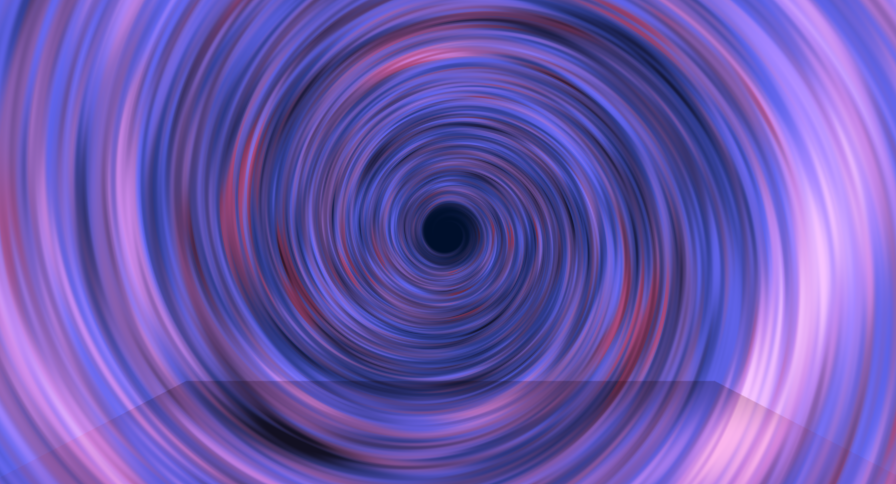
Reproduce this background procedurally as a Shadertoy shader.

```glsl
// A violet vortex around a dark eye: periodic noise is stretched along
// logarithmic spirals, then broad arcs of light and shade are laid over it.
// A faint dark floor in perspective crosses the lower edge.
#define EYE_CENTER vec2(-0.001, 0.017)
#define EYE_RADIUS 0.045
#define TWIST 0.17
#define STREAK_CONTRAST 0.31
#define STREAK_BREAKS 8.0
#define FLOOR_TOP -0.287
#define FLOOR_HALF_WIDTH 0.546
#define FLOOR_SPREAD 1.93

const float TAU = 6.2831853;

float hash(vec2 cell) {
    vec3 h = fract(cell.xyx * vec3(0.1031, 0.1030, 0.0973));
    h += dot(h, h.yzx + 33.33);
    return fract((h.x + h.y) * h.z);
}

// Value noise that repeats every "period" cells in x
float ringNoise(vec2 q, float period, float seed) {
    vec2 cell = floor(q), f = fract(q);
    f = f * f * (3.0 - 2.0 * f);
    float x0 = mod(cell.x, period) + seed;
    float x1 = mod(cell.x + 1.0, period) + seed;
    float y = cell.y + 170.0;
    return mix(mix(hash(vec2(x0, y)), hash(vec2(x1, y)), f.x),
               mix(hash(vec2(x0, y + 1.0)), hash(vec2(x1, y + 1.0)), f.x), f.y);
}

// Octaves of streaks around zero; those thinner than a pixel fade out
float streaks(vec2 spiral, float footprint, float seed) {
    float sum = 0.0, cells = 9.0, gain = 0.55;
    for (int i = 0; i < 4; i++) {
        float visible = 1.0 - smoothstep(0.4, 1.1, cells * footprint);
        vec2 q = vec2(spiral.x * cells, spiral.y * (STREAK_BREAKS + 3.0 * float(i)));
        sum += gain * visible * (ringNoise(q, cells, seed) - 0.5);
        cells *= 2.0;
        gain = 0.85;
        seed += 131.0;
    }
    return sum;
}

// Soft spiral arc; polar = (angle, log radius), size = (angular, radial)
float arc(vec2 polar, float angle, float radius, vec2 size, float slope) {
    float turn = mod(polar.x - angle + 0.5 * TAU, TAU) - 0.5 * TAU;
    vec2 d = vec2(turn, polar.y - log(radius) - slope * turn) / size;
    return exp(-dot(d, d));
}

vec3 vortexColor(float light, float warmth) {
    vec3 night  = vec3(0.07, 0.08, 0.20);
    vec3 indigo = mix(vec3(0.18, 0.23, 0.55), vec3(0.31, 0.23, 0.45), warmth);
    vec3 violet = mix(vec3(0.38, 0.39, 0.92), vec3(0.53, 0.37, 0.70), warmth);
    vec3 orchid = mix(vec3(0.65, 0.52, 1.00), vec3(0.79, 0.53, 0.92), warmth);
    vec3 blush  = vec3(0.96, 0.76, 1.00);
    vec3 c = mix(night, indigo, smoothstep(-0.05, 0.25, light));
    c = mix(c, violet, smoothstep(0.20, 0.58, light));
    c = mix(c, orchid, smoothstep(0.54, 0.84, light));
    return mix(c, blush, smoothstep(0.78, 1.08, light));
}

void mainImage(out vec4 fragColor, in vec2 fragCoord) {
    float pixel = 1.0 / iResolution.y;
    vec2 p = (fragCoord - 0.5 * iResolution.xy) * pixel;
    vec2 d = p - EYE_CENTER;
    float r = max(length(d), 0.002);
    vec2 polar = vec2(atan(d.y, d.x), log(r));

    // Spiral coordinates: x is constant along each streak
    vec2 spiral = vec2((polar.x + polar.y / TWIST) / TAU, polar.y);
    float footprint = pixel / (r * TWIST * TAU);
    float grain = streaks(spiral, footprint, 11.0);
    float tint = streaks(spiral, footprint, 977.0);

    // Overall light grows outward
    float light = 0.30 + 0.25 * smoothstep(0.28, 0.80, r);

    // Bright arms
    light += 0.42 * arc(polar, -0.04, 0.78, vec2(0.62, 0.15), 0.10);
    light += 0.30 * arc(polar, -0.68, 0.72, vec2(0.28, 0.12), 0.0);
    light += 0.28 * arc(polar, 3.62, 0.86, vec2(0.38, 0.10), -TWIST);
    light += 0.22 * arc(polar, 2.20, 0.25, vec2(0.85, 0.08), -TWIST);
    light += 0.15 * arc(polar, -0.15, 0.34, vec2(0.60, 0.08), -TWIST);
    light += 0.30 * arc(polar, -1.45, 0.39, vec2(0.60, 0.07), -TWIST);
    light += 0.24 * arc(polar, 3.95, 0.45, vec2(0.40, 0.07), -TWIST);
    float topBand = arc(polar, 1.50, 0.39, vec2(0.60, 0.06), -TWIST);
    float leftBand = arc(polar, 3.15, 0.66, vec2(0.40, 0.06), -TWIST);
    light += 0.20 * topBand + 0.12 * leftBand;

    // Shaded arms
    float shadow = arc(polar, 4.05, 0.54, vec2(0.38, 0.07), -0.34);
    light -= 0.46 * shadow;
    light -= 0.13 * arc(polar, 0.80, 0.50, vec2(0.60, 0.16), -TWIST);
    light -= 0.10 * arc(polar, 2.90, 0.37, vec2(0.70, 0.10), -TWIST);
    light -= 0.09 * arc(polar, 4.30, 0.30, vec2(0.60, 0.12), -TWIST);
    light += STREAK_CONTRAST * grain;

    // Hue drifts between blue and mauve
    float warmth = clamp(0.46 + 1.1 * tint + 0.4 * (topBand + leftBand), 0.0, 1.0);
    vec3 color = vortexColor(light, warmth);

    // Short red embers in the dimmer streaks
    float patches = ringNoise(vec2(polar.x / TAU * 14.0, r * 11.0), 14.0, 409.0);
    float ember = smoothstep(0.15, 0.55, tint + 0.2 * (leftBand + shadow));
    ember *= smoothstep(0.45, 0.85, patches) * (1.0 - smoothstep(0.55, 0.85, light));
    color = mix(color, color * vec3(1.12, 0.75, 0.72) + vec3(0.07, 0.01, 0.0), ember);
    color = mix(color, color * vec3(1.0, 0.75, 0.60), 0.7 * shadow);

    // Dark eye with a ragged rim
    float rim = r + 0.03 * (ringNoise(vec2(spiral.x * 5.0, r * 20.0), 5.0, 53.0) - 0.5);
    color = mix(vec3(0.0, 0.06, 0.17), color, smoothstep(EYE_RADIUS - 0.015, EYE_RADIUS + 0.045, rim));

    // Translucent floor
    float depth = FLOOR_TOP - p.y;
    float side = FLOOR_HALF_WIDTH + FLOOR_SPREAD * depth - abs(p.x - 0.005);
    float inside = min(depth, side / length(vec2(1.0, FLOOR_SPREAD)));
    float floorMask = smoothstep(-pixel, pixel, inside);
    float shade = 0.82 + 0.18 * smoothstep(0.0, 0.12, depth);
    color *= mix(vec3(1.0), vec3(1.02, 0.93, 0.93) * shade, floorMask);

    fragColor = vec4(clamp(color, 0.0, 1.0), 1.0);
}
```
